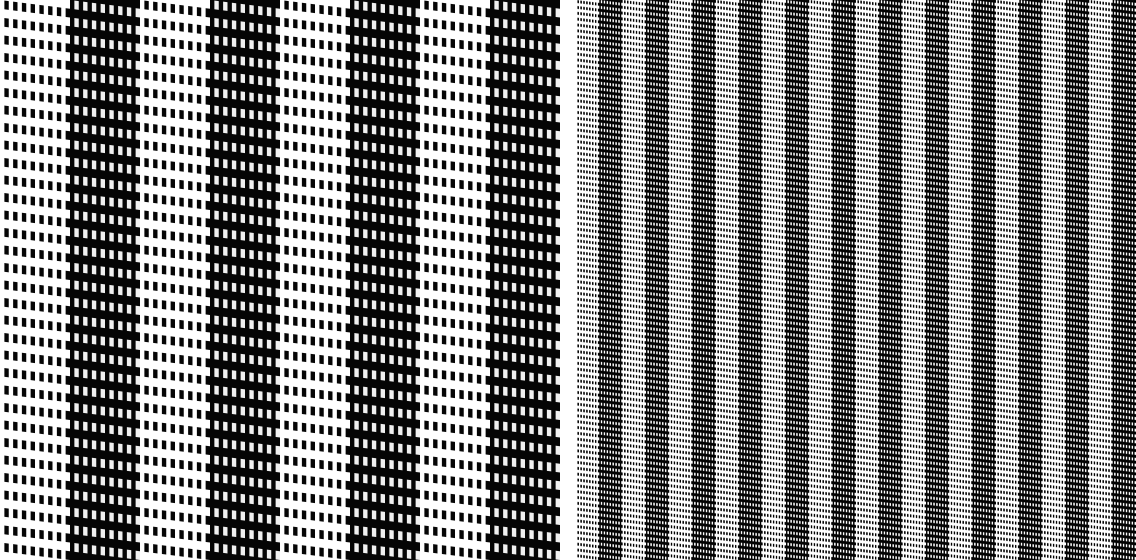
Left: one tile. Right: repeated 3 by 3.
A WebGL 1 fragment shader for this pattern:

```glsl
precision highp float;
// Two black and white stripe layers woven together in thin upright slats:
// even slats show wide vertical bands, odd slats show slanted bars.
// Every layer is an antialiased square wave with whole repeats, so it tiles.

uniform vec2 u_resolution;

const float BANDS = 4.0;    // light and dark band pairs across
const float SLATS = 64.0;   // slat pairs across
const float BARS = 32.0;    // slanted bars down
const float SLANT = 4.0;    // bar periods dropped across the width

const vec3 INK = vec3(0.02);
const vec3 PAPER = vec3(1.0);
const vec3 DIM_PAPER = vec3(0.94);

// 1 in the first half of each period, 0 in the second;
// pixelPhase is the share of a period that one pixel covers.
float squareWave(float phase, float pixelPhase) {
    float edgeDistance = 0.25 - abs(fract(phase + 0.25) - 0.5);
    return clamp(edgeDistance / pixelPhase + 0.5, 0.0, 1.0);
}

vec3 bandLayer(float light) {
    return mix(INK, PAPER, light);
}

// Bars are slightly dimmer where they cross the dark bands.
vec3 barLayer(vec2 uv, vec2 pixel, float light) {
    float bar = squareWave(BARS * uv.y + SLANT * uv.x, BARS * pixel.y);
    return mix(INK, mix(DIM_PAPER, PAPER, light), bar);
}

void main() {
    vec2 pixel = 1.0 / u_resolution;
    vec2 uv = gl_FragCoord.xy * pixel;

    float light = squareWave(BANDS * uv.x, BANDS * pixel.x);
    float slat = squareWave(SLATS * uv.x, SLATS * pixel.x);

    // Interleave the layers slat by slat
    vec3 color = mix(barLayer(uv, pixel, light), bandLayer(light), slat);
    gl_FragColor = vec4(color, 1.0);
}
```
